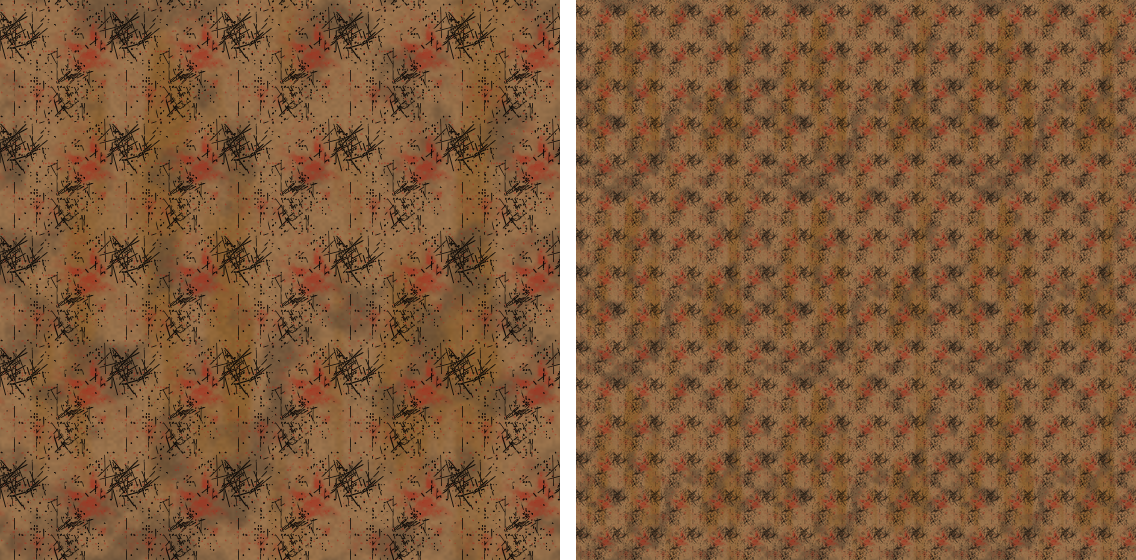
Left: one tile. Right: repeated 3 by 3.
Reproduce this texture procedurally as a Shadertoy shader.

```glsl
// Weathered tan plaster with repeating black scratches, ink specks and red stains.
#define REPEATS 5.0
#define LINE_HALF_WIDTH 0.0046
#define SPECK_GRID 38.0
#define SPECK_RADIUS 0.0075
#define RED_AMOUNT 0.75
#define TAN vec3(0.595, 0.445, 0.295)
#define OCHRE vec3(0.53, 0.36, 0.16)
#define UMBER vec3(0.39, 0.30, 0.21)
#define RUST vec3(0.56, 0.33, 0.21)
#define RED vec3(0.66, 0.17, 0.11)
#define INK vec3(0.035, 0.03, 0.025)

float hash(vec2 p) {
    return fract(sin(dot(p, vec2(127.1, 311.7))) * 43758.5453);
}

vec2 hash2(vec2 p) {
    return vec2(hash(p), hash(p + vec2(17.3, 41.9)));
}

// Value noise that wraps after a whole number of cells.
float noise(vec2 p, vec2 period) {
    vec2 i = floor(p), f = fract(p);
    f = f * f * (3.0 - 2.0 * f);
    vec2 a = mod(i, period), b = mod(i + 1.0, period);
    return mix(mix(hash(a), hash(vec2(b.x, a.y)), f.x),
               mix(hash(vec2(a.x, b.y)), hash(b), f.x), f.y);
}

float fbm(vec2 uv, vec2 cells) {
    float sum = 0.0, weight = 0.5;
    for (int i = 0; i < 4; i++) {
        sum += weight * noise(uv * cells, cells);
        cells *= 2.0;
        weight *= 0.5;
    }
    return sum / 0.9375;
}

// Shortest offset on the repeating tile.
vec2 wrap(vec2 d) {
    return fract(d + 0.5) - 0.5;
}

float cover(float d, float radius, float pixel) {
    return clamp((radius - d) / pixel + 0.5, 0.0, 1.0);
}

float segment(vec2 d, vec2 dir, float halfLength) {
    return length(d - dir * clamp(dot(d, dir), -halfLength, halfLength));
}

// Cluster of crossing strokes, mostly rising to the right.
float scratches(vec2 p, vec2 centre, vec2 spread, int count, float reach, float seed, float pixel) {
    float ink = 0.0;
    for (int i = 0; i < count; i++) {
        vec2 id = vec2(float(i), seed);
        vec2 offset = hash2(id) + hash2(id + 71.0) - 1.0;
        vec2 r = hash2(id + 133.0);
        float angle = r.x < 0.58 ? 0.25 + r.x : (r.x < 0.85 ? -2.3 + 1.7 * r.x : 1.1 + 0.5 * r.x);
        float d = segment(wrap(p - centre - offset * spread),
                          vec2(cos(angle), sin(angle)), reach * (0.25 + 0.75 * r.y * r.y));
        ink = max(ink, cover(d, LINE_HALF_WIDTH * (0.6 + 0.6 * hash(id + 9.0)), pixel));
    }
    return ink;
}

// Small dots and dashes, denser along a few rows and columns.
float specks(vec2 p, float seed, float pixel) {
    vec2 cell = floor(p * SPECK_GRID);
    float rows = step(0.84, hash(vec2(cell.y, seed)));
    float columns = step(0.88, hash(vec2(seed, cell.x)));
    float chance = 0.03 + 0.3 * smoothstep(0.4, 0.8, fbm(p, vec2(6.0))) + 0.16 * max(rows, columns);
    vec2 r = hash2(cell + seed);
    vec2 d = (fract(p * SPECK_GRID) - 0.5 - 0.4 * (r - 0.5)) / SPECK_GRID;
    float angle = 6.2832 * r.y;
    float dist = segment(d, vec2(cos(angle), sin(angle)), 0.004 * r.x);
    return cover(dist, SPECK_RADIUS * (0.4 + 0.6 * r.x), pixel) * step(hash(cell + seed + 5.0), chance);
}

float stain(vec2 p, vec2 centre, vec2 size) {
    vec2 d = wrap(p - centre) / size;
    return exp(-dot(d, d));
}

void mainImage(out vec4 fragColor, in vec2 fragCoord) {
    vec2 uv = fragCoord / iResolution.xy;
    vec2 p = fract(uv * REPEATS);
    float pixel = REPEATS / iResolution.y;

    // Ground: canvas-wide vertical streaks and cloudy blotches.
    float streak = fbm(uv, vec2(14.0, 3.0));
    float cloud = fbm(uv + 0.37, vec2(15.0));
    vec3 color = mix(TAN, OCHRE, 0.8 * smoothstep(0.42, 0.72, streak));
    color = mix(color, UMBER, 0.75 * smoothstep(0.46, 0.78, cloud));
    color *= 0.95 + 0.1 * noise(uv * 180.0, vec2(180.0));

    // Red stains, repeated with the scratches.
    float redZone = stain(p, vec2(0.77, 0.62), vec2(0.2, 0.18))
                  + 0.8 * stain(p, vec2(0.86, 0.33), vec2(0.16, 0.13))
                  + 0.45 * stain(p, vec2(0.35, 0.12), vec2(0.22, 0.16));
    float mottling = fbm(p, vec2(12.0));
    color = mix(color, RUST, 0.65 * clamp(redZone, 0.0, 1.0) * smoothstep(0.2, 0.6, mottling));
    color = mix(color, RED, RED_AMOUNT * clamp(redZone, 0.0, 1.0) * smoothstep(0.5, 0.75, mottling));
    color = mix(color, RED, 0.5 * specks(p, 53.0, pixel));

    // Ink: one dense cluster, broken looser ones, upright lines and specks.
    float dense = scratches(p, vec2(0.12, 0.72), vec2(0.3, 0.17), 46, 0.15, 3.0, pixel);
    float loose = scratches(p, vec2(0.66, 0.32), vec2(0.17, 0.12), 24, 0.1, 11.0, pixel);
    loose = max(loose, scratches(p, vec2(0.55, 0.1), vec2(0.28, 0.2), 28, 0.13, 23.0, pixel));
    loose = max(loose, scratches(p, vec2(0.5), vec2(0.5), 22, 0.06, 37.0, pixel));
    float upright = min(segment(wrap(p - vec2(0.13, 0.17)), vec2(0.0, 1.0), 0.2),
                        segment(wrap(p - vec2(0.51, 0.43)), vec2(0.0, 1.0), 0.14));
    loose = max(loose, cover(upright, 0.7 * LINE_HALF_WIDTH, pixel));
    float wear = noise(p * 34.0, vec2(34.0));
    float ink = max(dense * smoothstep(0.1, 0.3, wear), loose * smoothstep(0.25, 0.5, wear));
    ink = max(ink, specks(p, 7.0, pixel));
    fragColor = vec4(mix(color, INK, 0.95 * ink), 1.0);
}
```
